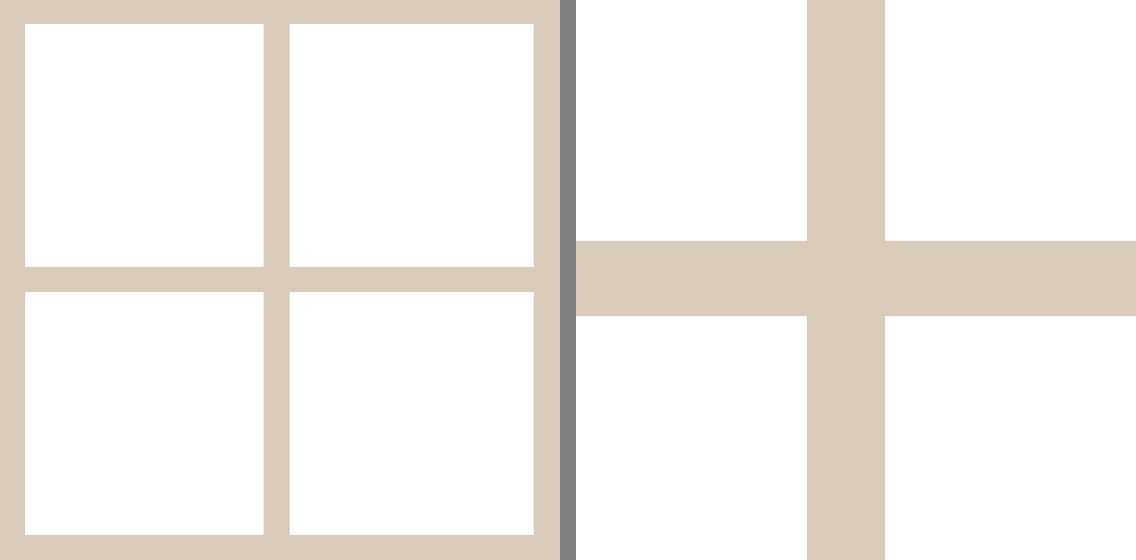
Left, the full canvas; right, a detail of the centre.
A WebGL 1 fragment shader for this pattern:

```glsl
precision highp float;
// Two by two white panes set in a flat beige frame.
// Each half of the canvas holds one rectangle, and the right column is
// slightly wider. Edges are smoothed by their coverage of a pixel.

uniform vec2 u_resolution;

const vec3 FRAME_COLOR = vec3(0.847, 0.796, 0.729);
const vec3 PANE_COLOR = vec3(1.0);

const vec2 PANE_COUNT = vec2(2.0);
const vec2 FIRST_CENTER = vec2(0.2578, 0.2617);   // lower left pane
const vec2 PITCH = vec2(0.4774, 0.4785);          // step between centers
const vec2 HALF_SIZE = vec2(0.2130, 0.2168);
const vec2 HALF_SIZE_STEP = vec2(0.0049, 0.0);    // growth per column and row

// Share of the pixel at p that lies inside a rectangle.
float boxCoverage(vec2 p, vec2 center, vec2 halfSize, vec2 pixel) {
  vec2 inside = halfSize - abs(p - center);
  vec2 coverage = clamp(inside / pixel + 0.5, 0.0, 1.0);
  return coverage.x * coverage.y;
}

void main() {
  vec2 pixel = 1.0 / u_resolution;
  vec2 uv = gl_FragCoord.xy * pixel;

  // Select the pane whose cell holds this point
  vec2 cell = floor(uv * PANE_COUNT);
  vec2 center = FIRST_CENTER + cell * PITCH;
  vec2 halfSize = HALF_SIZE + cell * HALF_SIZE_STEP;

  float pane = boxCoverage(uv, center, halfSize, pixel);
  gl_FragColor = vec4(mix(FRAME_COLOR, PANE_COLOR, pane), 1.0);
}
```
